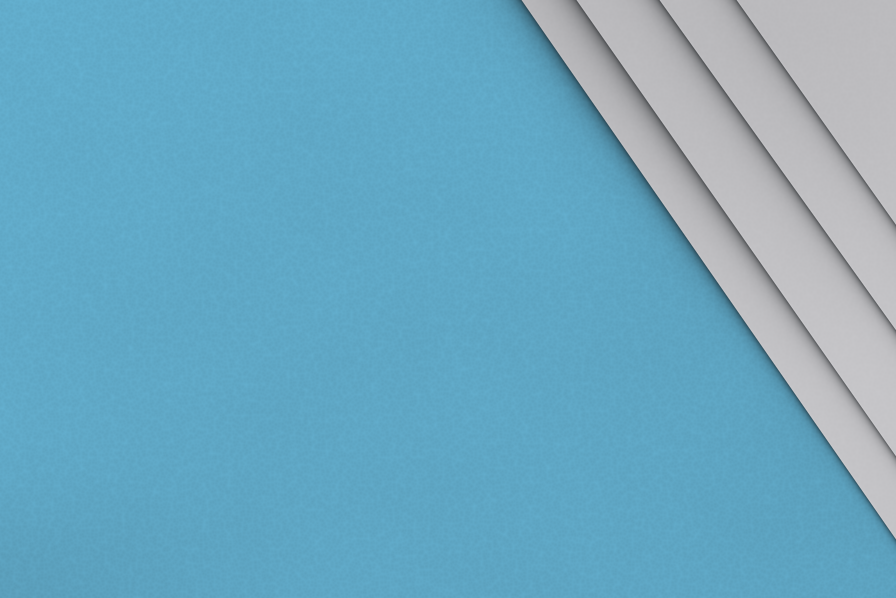
Give the GLSL for this background, as a Shadertoy shader.

```glsl
// Stacked pale paper sheets casting soft shadows across blue textured card
#define CARD_COLOR vec3(0.375, 0.660, 0.778)
#define SHEET_COLOR vec3(0.765, 0.763, 0.775)
#define SHADOW_TINT vec3(0.16, 0.18, 0.19)
#define SHEET_COUNT 4
#define GRAIN_SCALE 170.0
#define CARD_GRAIN 0.045
#define SHEET_GRAIN 0.012
#define RIM_WIDTH 0.0035

vec2 hash2(vec2 p) {
    vec3 q = fract(p.xyx * vec3(0.1031, 0.1030, 0.0973));
    q += dot(q, q.yzx + 33.33);
    return fract((q.xx + q.yz) * q.zy);
}

// Distance to the nearest scattered point, roughly centred on zero
float cellular(vec2 p) {
    vec2 cell = floor(p), local = fract(p);
    float nearest = 2.0;
    for (int y = -1; y <= 1; y++)
    for (int x = -1; x <= 1; x++) {
        vec2 offset = vec2(x, y);
        vec2 delta = offset + hash2(cell + offset) - local;
        nearest = min(nearest, dot(delta, delta));
    }
    return sqrt(nearest) - 0.46;
}

// Broad uneven tone from layered sines
float mottle(vec2 p) {
    float sum = 0.0, amplitude = 0.5;
    for (int i = 0; i < 4; i++) {
        sum += amplitude * sin(p.x + 1.7 * sin(p.y)) * sin(p.y + 1.3 * sin(p.x));
        p = mat2(1.6, 1.2, -1.2, 1.6) * p + 2.1;
        amplitude *= 0.55;
    }
    return sum;
}

// Signed distance to a sheet's slanted edge: positive on the sheet
float sheetDistance(vec2 p, float topX, float slope) {
    return (p.x - topX - slope * (1.0 - p.y)) / sqrt(1.0 + slope * slope);
}

void mainImage(out vec4 fragColor, in vec2 fragCoord) {
    vec2 uv = fragCoord / iResolution.xy;
    vec2 p = uv * vec2(1.5, 1.0);
    float pixel = 1.0 / iResolution.y;

    // Blue card with gentle lighting and fibre grain
    float grain = cellular(p * GRAIN_SCALE) + 0.6 * cellular(p * GRAIN_SCALE * 0.43 + 7.0);
    float light = 1.0 + 0.025 * (uv.y - 0.5) - 0.025 * (uv.x - 0.4);
    light -= 0.05 * smoothstep(0.3, 0.0, uv.y) * smoothstep(0.4, 0.0, uv.x);
    vec3 color = CARD_COLOR * (light + 0.012 * mottle(p * 7.0) + CARD_GRAIN * grain);

    // Each sheet: top crossing, slope, shadow width, shadow strength
    vec4 sheets[SHEET_COUNT] = vec4[](
        vec4(0.873, 0.695, 0.014, 0.48),
        vec4(0.965, 0.701, 0.016, 0.50),
        vec4(1.104, 0.717, 0.012, 0.50),
        vec4(1.233, 0.710, 0.010, 0.48));

    for (int i = 0; i < SHEET_COUNT; i++) {
        vec4 sheet = sheets[i];
        float d = sheetDistance(p, sheet.x, sheet.y);
        float outside = max(-d, 0.0);

        // Soft shadow with a dark contact line, wider near the top
        float lift = mix(0.35, 1.0, smoothstep(0.05, 0.95, p.y));
        float shadow = sheet.w * exp(-outside / (sheet.z * lift));
        shadow += 0.10 * lift * exp(-outside / (sheet.z * 3.0));
        shadow += 0.16 * exp(-outside / 0.0025);
        color = mix(color, color * SHADOW_TINT, min(shadow, 0.85));

        // Sheet surface with a slightly brighter cut edge
        float tone = 1.015 - 0.055 * smoothstep(0.3, 1.0, p.y);
        tone += 0.035 * (1.0 - smoothstep(0.0, RIM_WIDTH, d));
        tone += 0.006 * mottle(p * 6.0 + float(i)) + SHEET_GRAIN * grain;
        color = mix(color, SHEET_COLOR * tone, smoothstep(-0.7 * pixel, 0.7 * pixel, d));
    }
    fragColor = vec4(clamp(color, 0.0, 1.0), 1.0);
}
```
